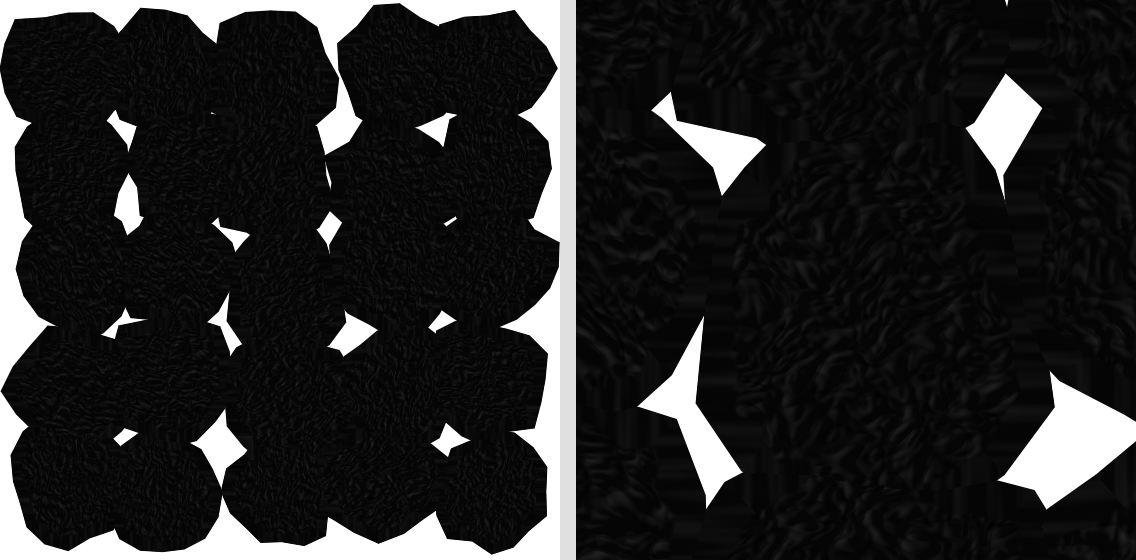
Left, the full canvas; right, a detail of the centre.
This texture map is drawn by a Shadertoy shader. Its source:

```glsl
// Black wrinkled-leather texture atlas: jagged islands packed on a white sheet.
// Each island is a random polygon on a jittered grid; its inside is embossed
// gradient noise, and its rim is smeared into axis-aligned padding streaks.

const float TAU = 6.2831853;
const float SIDES = 16.0;

vec2 hash2(vec2 p) {
    vec3 q = fract(p.xyx * vec3(0.1031, 0.1030, 0.0973));
    q += dot(q, q.yzx + 33.33);
    return fract((q.xx + q.yz) * q.zy);
}

vec2 direction(float angle) {
    return vec2(cos(angle), sin(angle));
}

float cornerDot(vec2 cell, vec2 offset) {
    return dot(direction(TAU * hash2(cell).x), offset);
}

// Gradient noise, roughly -0.7 to 0.7
float noise(vec2 p) {
    vec2 i = floor(p), f = p - i;
    vec2 u = f * f * f * (f * (f * 6.0 - 15.0) + 10.0);
    vec2 e = vec2(1.0, 0.0);
    return mix(mix(cornerDot(i, f), cornerDot(i + e, f - e), u.x),
               mix(cornerDot(i + e.yx, f - e.yx), cornerDot(i + 1.0, f - 1.0), u.x), u.y);
}

// Height field with sharp valleys where the noise crosses zero
float relief(vec2 p) {
    return 0.7 * abs(noise(p)) + 0.4 * abs(noise(p * 1.9 + 7.0));
}

// Corner k of an island outline
vec2 outlineCorner(float k, vec2 cell) {
    float wobble = hash2(vec2(mod(k, SIDES), 31.0) + 40.0 * cell).x - 0.5;
    return 0.114 * (1.0 + 0.24 * wobble) * direction(TAU * k / SIDES);
}

// Depth below the outline, positive inside
float islandDepth(vec2 q, vec2 cell) {
    float k = floor((atan(q.y, q.x) / TAU + 0.5) * SIDES) - 0.5 * SIDES + SIDES;
    vec2 a = outlineCorner(k, cell), b = outlineCorner(k + 1.0, cell);
    vec2 side = normalize(b - a);
    return dot(q - a, vec2(-side.y, side.x));
}

// Embossed leather, turned differently on every island
float leather(vec2 q, vec2 cell) {
    vec2 turn = direction(TAU * hash2(cell + 5.0).x);
    vec2 p = mat2(turn.x, turn.y, -turn.y, turn.x) * q * vec2(68.0, 60.0);
    p += 40.0 * cell + 100.0;
    p += 0.9 * vec2(noise(p * 0.35), noise(p * 0.35 + 19.0));
    p.y *= 0.8;
    float slope = (relief(p + vec2(0.09, 0.12)) - relief(p)) / 0.15;
    float crease = smoothstep(0.0, 0.11, abs(noise(p)));
    return max(0.034 + 0.05 * slope, 0.018) * mix(0.55, 1.05, crease);
}

// Streaks running straight out through the nearest side
float padding(vec2 q, vec2 cell) {
    vec2 p = abs(q.x) > abs(q.y) ? q.yx : q;
    p += 3.0 * cell + sign(p.y);
    float streak = noise(p * vec2(105.0, 9.0)) + 0.5 * noise(p * vec2(230.0, 14.0));
    return 0.03 + 0.075 * max(streak, -0.15);
}

void mainImage(out vec4 fragColor, in vec2 fragCoord) {
    vec2 uv = fragCoord / iResolution.xy;
    float pixel = 1.0 / iResolution.y;

    // Keep the island in which this point lies deepest
    float depth = -1.0;
    vec2 local = vec2(0.0), owner = vec2(0.0);
    for (int n = 0; n < 25; n++) {
        vec2 cell = vec2(n % 5, n / 5);
        vec2 center = 0.12 + 0.19 * cell + 0.05 * (hash2(cell + 11.0) - 0.5);
        center = clamp(center, 0.122, 0.878);
        vec2 stretch = 1.0 + 0.24 * (hash2(cell + 23.0) - 0.5);
        vec2 q = (uv - center) / stretch;
        float d = islandDepth(q, cell);
        if (d > depth) {
            depth = d;
            local = q;
            owner = cell;
        }
    }

    // Ragged border between smeared padding and leather
    float border = 0.021 + 0.012 * noise(local * 45.0 + 9.0 * owner);
    float inner = smoothstep(-0.002, 0.002, depth - border);
    float shade = mix(padding(local, owner), leather(local, owner), inner);

    float cover = smoothstep(-0.6 * pixel, 0.6 * pixel, depth);
    fragColor = vec4(vec3(mix(1.0, shade, cover)), 1.0);
}
```
